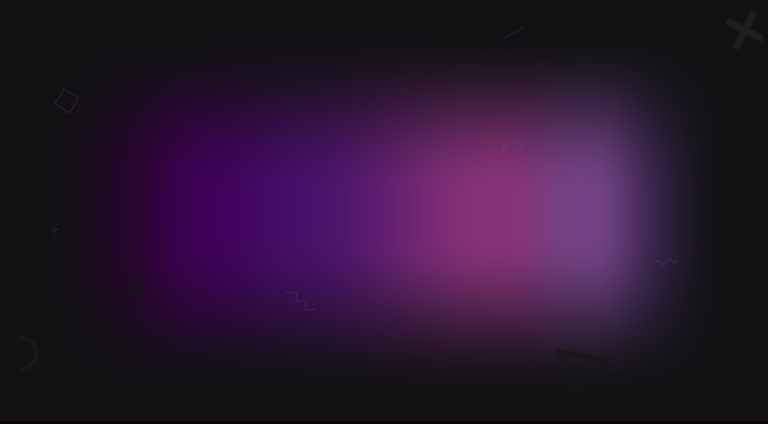
A WebGL 1 fragment shader for this background:

```glsl
precision highp float;
// Dark backdrop with a soft violet-to-pink glow and faint scattered outline shapes.
uniform vec2 u_resolution;

const float ASPECT = 1.8156;
const vec3 BASE = vec3(0.066, 0.067, 0.074);
const vec3 PLUM = vec3(0.19, 0.0, 0.22);
const vec3 VIOLET = vec3(0.25, 0.005, 0.36);
const vec3 INDIGO = vec3(0.275, 0.065, 0.41);
const vec3 PINK = vec3(0.53, 0.20, 0.475);
const vec3 LILAC = vec3(0.45, 0.26, 0.52);
const vec3 SLATE = vec3(0.29, 0.19, 0.40);
const vec3 STRIP = vec3(0.07, 0.005, 0.03);
const vec3 GREY = vec3(0.14, 0.14, 0.145);
const vec3 PALE = vec3(0.62, 0.42, 0.68);
const vec3 SHADE = vec3(0.085, 0.08, 0.09);
const float STRIP_HEIGHT = 0.007;
const float HAIRLINE = 0.0015;

// Coordinates relative to a centre, in axes turned by an angle.
vec2 place(vec2 p, vec2 centre, float angle) {
  float c = cos(angle), s = sin(angle);
  p -= centre;
  return vec2(c * p.x + s * p.y, c * p.y - s * p.x);
}

float segment(vec2 p, vec2 a, vec2 b) {
  vec2 d = b - a;
  return length(p - a - d * clamp(dot(p - a, d) / dot(d, d), 0.0, 1.0));
}

float bar(vec2 q, float halfLength) {
  return length(vec2(max(abs(q.x) - halfLength, 0.0), q.y));
}

float cross2(vec2 q, float arm) {
  return min(bar(q, arm), bar(q.yx, arm));
}

float squareOutline(vec2 q, float halfSide) {
  vec2 d = abs(q) - halfSide;
  return abs(length(max(d, 0.0)) + min(max(d.x, d.y), 0.0));
}

// Upper half of a ring.
float arch(vec2 q, float radius) {
  return q.y > 0.0 ? abs(length(q) - radius) : length(vec2(abs(q.x) - radius, q.y));
}

float squiggle(vec2 q, float halfLength, float amplitude, float frequency) {
  float phase = q.x * frequency;
  float slope = amplitude * frequency * cos(phase);
  float wave = abs(q.y - amplitude * sin(phase)) / sqrt(1.0 + slope * slope);
  return max(wave, abs(q.x) - halfLength);
}

float stroke(float dist, float halfWidth, float blur) {
  float edge = max(blur, 0.75 / u_resolution.y);
  return 1.0 - smoothstep(halfWidth - edge, halfWidth + edge, dist);
}

vec3 glowColour(float x) {
  vec3 c = mix(PLUM, VIOLET, smoothstep(0.14, 0.30, x));
  c = mix(c, INDIGO, smoothstep(0.27, 0.41, x));
  c = mix(c, PINK, smoothstep(0.38, 0.65, x));
  c = mix(c, LILAC, smoothstep(0.65, 0.76, x));
  return mix(c, SLATE, smoothstep(0.76, 0.88, x));
}

float glowMask(vec2 uv) {
  float across = smoothstep(0.05, 0.25, uv.x) * (1.0 - smoothstep(0.78, 0.95, uv.x));
  float up = smoothstep(0.06, 0.45, uv.y) * (1.0 - smoothstep(0.54, 0.93, uv.y));
  return across * up;
}

void main() {
  vec2 uv = gl_FragCoord.xy / u_resolution;
  vec2 p = vec2(uv.x * ASPECT, uv.y);

  // Blurred block of light
  vec3 col = mix(BASE, glowColour(uv.x), glowMask(uv));

  // Soft grey shapes near the borders
  float grey = stroke(cross2(place(p, vec2(1.761, 0.929), -0.46), 0.041), 0.008, 0.004);
  grey = max(grey, 0.5 * stroke(arch(place(p, vec2(0.050, 0.167), -1.5), 0.036), 0.005, 0.004));
  col = mix(col, GREY, 0.75 * grey);

  // Thin pale outlines
  float thin = squareOutline(place(p, vec2(0.158, 0.762), -0.54), 0.0205);
  thin = min(thin, cross2(place(p, vec2(0.130, 0.458), 0.3), 0.008));
  thin = min(thin, arch(place(p, vec2(1.213, 0.642), 0.15), 0.024));
  thin = min(thin, bar(place(p, vec2(1.2165, 0.923), 0.52), 0.025));
  thin = min(thin, squiggle(place(p, vec2(0.712, 0.290), -0.74), 0.038, 0.007, 210.0));
  thin = min(thin, squiggle(place(p, vec2(1.575, 0.383), 0.2), 0.026, 0.006, 240.0));
  col = mix(col, PALE, 0.15 * stroke(thin, HAIRLINE, 0.001));

  // Dark dot and triangle, heaviest along its top side
  col = mix(col, SHADE, 0.8 * stroke(length(p - vec2(0.322, 0.325)), 0.015, 0.003));
  vec2 a = vec2(1.321, 0.172), b = vec2(1.430, 0.149), c = vec2(1.355, 0.066);
  float sides = min(segment(p, b, c), segment(p, c, a));
  float dark = max(0.75 * stroke(segment(p, a, b), 0.006, 0.005), 0.4 * stroke(sides, 0.007, 0.004));
  col = mix(col, SHADE, dark);

  // Thin strip along the bottom
  float edge = 0.5 / u_resolution.y;
  col = mix(STRIP, col, smoothstep(STRIP_HEIGHT - edge, STRIP_HEIGHT + edge, uv.y));
  gl_FragColor = vec4(col, 1.0);
}
```
